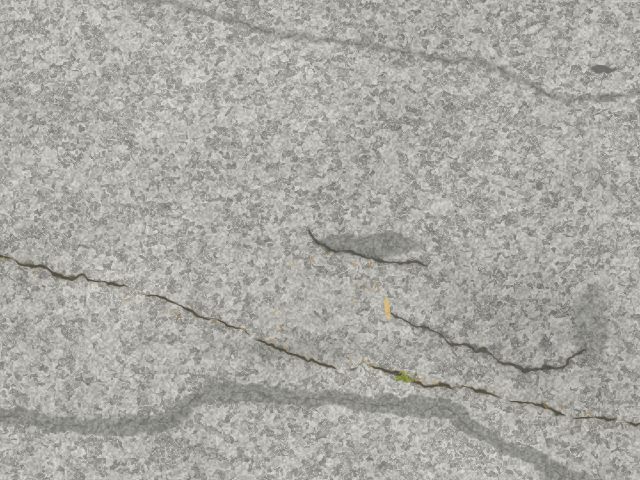
This texture is drawn by a Shadertoy shader. Its source:

```glsl
// Worn grey asphalt with stone chips, winding cracks, tar seams and dry litter.
const vec3 STONE_TINT = vec3(1.006, 1.0, 0.968);
const vec3 TAR = vec3(0.525, 0.525, 0.505);
const vec3 CRACK = vec3(0.29, 0.28, 0.24);
const vec3 SOIL = vec3(0.50, 0.47, 0.38);
const vec3 STRAW = vec3(0.78, 0.68, 0.48);
const vec3 MOSS = vec3(0.50, 0.54, 0.25);
const float GROUND_TONE = 0.712;
const float CHIP_TONE = 0.592;
const float CHIP_SCALE = 88.0;
const float PEBBLE_SCALE = 52.0;
const float GRIT_SCALE = 270.0;
const float GRIT_CONTRAST = 0.16;
const int LITTER_COUNT = 34;

// Courses of the cracks and seams, in canvas heights
const vec2 MAIN_CRACK[6] = vec2[6](vec2(-0.02, 0.468), vec2(0.26, 0.396),
  vec2(0.47, 0.326), vec2(0.66, 0.25), vec2(0.83, 0.215), vec2(1.36, 0.104));
const vec2 TOP_SEAM[6] = vec2[6](vec2(0.25, 1.02), vec2(0.57, 0.934),
  vec2(0.92, 0.882), vec2(1.04, 0.85), vec2(1.18, 0.795), vec2(1.36, 0.803));
const vec2 TAR_SEAM[6] = vec2[6](vec2(-0.02, 0.128), vec2(0.31, 0.115),
  vec2(0.45, 0.185), vec2(0.92, 0.155), vec2(1.05, 0.07), vec2(1.22, -0.01));
const vec2 RIDGE[6] = vec2[6](vec2(0.648, 0.525), vec2(0.66, 0.497),
  vec2(0.69, 0.478), vec2(0.79, 0.462), vec2(0.84, 0.45), vec2(0.885, 0.443));
const vec2 SIDE_CRACK[6] = vec2[6](vec2(0.81, 0.347), vec2(0.94, 0.292),
  vec2(1.02, 0.262), vec2(1.09, 0.238), vec2(1.17, 0.242), vec2(1.215, 0.27));

vec2 hash2(vec2 p) {
  vec3 q = fract(p.xyx * vec3(0.1031, 0.1030, 0.0973));
  q += dot(q, q.yzx + 33.33);
  return fract((q.xx + q.yz) * q.zy);
}

float noise(vec2 p) {
  vec2 i = floor(p), f = fract(p);
  f = f * f * (3.0 - 2.0 * f);
  return mix(mix(hash2(i).x, hash2(i + vec2(1, 0)).x, f.x),
             mix(hash2(i + vec2(0, 1)).x, hash2(i + 1.0).x, f.x), f.y);
}

float fbm(vec2 p) {
  return 0.6 * noise(p) + 0.4 * noise(p * 2.3 + 7.3);
}

// Nearest distance, border distance and two random values of a cell
vec4 cells(vec2 p) {
  vec2 base = floor(p), nearest = base;
  float d1 = 9.0, d2 = 9.0;
  for (int k = 0; k < 9; k++) {
    vec2 id = base + vec2(k % 3 - 1, k / 3 - 1);
    float d = length(id + hash2(id) - p);
    if (d < d1) { d2 = d1; d1 = d; nearest = id; }
    else d2 = min(d2, d);
  }
  return vec4(d1, d2 - d1, hash2(nearest + 71.7));
}

float segment(vec2 p, vec2 a, vec2 b) {
  vec2 ab = b - a;
  return length(p - a - ab * clamp(dot(p - a, ab) / dot(ab, ab), 0.0, 1.0));
}

float polyline(vec2 p, vec2 pts[6]) {
  float d = 9.0;
  for (int i = 0; i < 5; i++) d = min(d, segment(p, pts[i], pts[i + 1]));
  return d;
}

float blob(vec2 p, float x, float y, float rx, float ry) {
  vec2 q = (p - vec2(x, y)) / vec2(rx, ry);
  return exp(-dot(q, q));
}

// One below the edge, zero above it
float under(float d, float edge, float soft) {
  return 1.0 - smoothstep(edge - soft, edge + soft, d);
}

void mainImage(out vec4 fragColor, in vec2 fragCoord) {
  vec2 p = fragCoord / iResolution.y;
  float px = 1.0 / iResolution.y;
  vec2 wander = vec2(fbm(p * 17.0), fbm(p * 17.0 + 40.0)) - 0.5;
  vec2 jitter = vec2(noise(p * 120.0), noise(p * 120.0 + 60.0)) - 0.5;
  vec2 w = p + 0.03 * wander + 0.006 * jitter;
  float broad = fbm(p * 5.0 + 3.0);

  // Distances and worn, smoother areas
  float mainD = polyline(w, MAIN_CRACK), topD = polyline(w, TOP_SEAM);
  float tarD = polyline(w, TAR_SEAM);
  float sideD = min(polyline(w, RIDGE), polyline(w, SIDE_CRACK));
  float worn = blob(p, 0.72, 0.37, 0.17, 0.08) + 0.7 * blob(p, 0.18, 0.27, 0.28, 0.09);

  // Irregular chips bedded in pale mortar
  vec4 chip = cells(p * CHIP_SCALE * vec2(0.92, 1.0 + 0.12 * p.y) + 1.3 * jitter);
  float share = 0.055 + 0.55 * noise(p * 34.0) + 0.3 * broad - 0.22 * worn;
  float isChip = under(chip.z, share, 0.05) * smoothstep(0.02, 0.16, chip.y);
  float tone = mix(GROUND_TONE, CHIP_TONE, isChip) + 0.075 * (chip.w - 0.5);

  // Scattered pebbles with a shaded rim
  vec4 pebble = cells(p * PEBBLE_SCALE + 0.8 * jitter + 31.0);
  float chosen = step(0.88, pebble.z);
  tone = mix(tone, 0.53 + 0.22 * pebble.w * pebble.w, 0.75 * chosen * under(pebble.x, 0.36, 0.06));
  tone -= 0.07 * chosen * under(abs(pebble.x - 0.4), 0.05, 0.05);

  // Grit, small relief and broad stains
  float grit = noise(p * GRIT_SCALE) - 0.5;
  float relief = noise(p * 140.0) - noise(p * 140.0 + vec2(0.28, -0.42));
  tone += GRIT_CONTRAST * grit + 0.07 * relief + 0.1 * broad - 0.038;
  tone -= 0.05 * blob(p, 1.12, 0.33, 0.22, 0.16);
  vec3 color = tone * STONE_TINT;

  // Tar seams and dark hollows
  vec3 tarColor = TAR + 0.085 * grit + 0.05 * relief + 0.25 * (tone - 0.65);
  float tar = 0.82 * under(tarD, 0.01 + 0.018 * fbm(p * 6.0 + 21.0), 0.003);
  tar = max(tar, 0.62 * under(topD, 0.008, 0.005));
  tar = max(tar, 0.85 * smoothstep(0.35, 0.55, blob(w, 0.765, 0.49, 0.125, 0.027)));
  tar = max(tar, 0.6 * smoothstep(0.3, 0.6, blob(w, 1.23, 0.33, 0.04, 0.09)));
  tar = max(tar, 0.5 * blob(w, 0.62, 0.275, 0.22, 0.022));
  color = mix(color, tarColor, tar);
  color = mix(color, TAR * 0.78, 0.9 * smoothstep(0.4, 0.7, blob(w, 1.26, 0.86, 0.035, 0.012)));

  // Soil beside the cracks, then their dark cores
  float gap = noise(p * 38.0 + 5.0), core = 0.001 + 0.003 * gap;
  color = mix(color, SOIL + 0.2 * grit, 0.55 * gap * under(mainD, 0.007, 0.005));
  color *= 1.0 - 0.16 * under(sideD, 0.007, 0.007);
  float crack = under(mainD, core, px) * smoothstep(0.12, 0.4, gap);
  crack = max(crack, 0.85 * under(sideD, core, px));
  crack = max(crack, 0.4 * under(min(topD, tarD), 0.0015, px) * smoothstep(0.3, 0.6, gap));
  color = mix(color, CRACK, 0.88 * crack);

  // Dry litter along the main crack and in the worn hollow
  for (int i = 0; i < LITTER_COUNT; i++) {
    vec2 r = hash2(vec2(i, 12.7)), s = hash2(vec2(i, 48.3));
    float x = r.x * 1.33, turn = 6.28 * s.x;
    vec2 c = vec2(x, 0.462 - 0.33 * x + 0.05 * x * x + 0.018 * (r.y - 0.5));
    if (i % 3 == 0) c = vec2(0.57, 0.27) + r * vec2(0.24, 0.2);
    vec2 along = vec2(cos(turn), sin(turn)) * (0.002 + 0.005 * s.y);
    float fleck = under(segment(p, c - along, c + along), 0.0014, px);
    color = mix(color, STRAW * mix(vec3(1), vec3(0.85, 0.72, 0.55), s.y), 0.75 * fleck);
  }

  // Single leaf and a tuft of moss
  float leaf = blob(p + vec2(0.12 * (p.y - 0.357), 0), 0.807, 0.357, 0.006, 0.023);
  color = mix(color, STRAW * 1.06 + 0.1 * grit, smoothstep(0.25, 0.5, leaf));
  float tuft = blob(p, 0.846, 0.214, 0.026, 0.013) * noise(p * 150.0);
  color = mix(color, MOSS + 0.2 * grit, smoothstep(0.22, 0.42, tuft));
  fragColor = vec4(clamp(color, 0.0, 1.0), 1.0);
}
```
